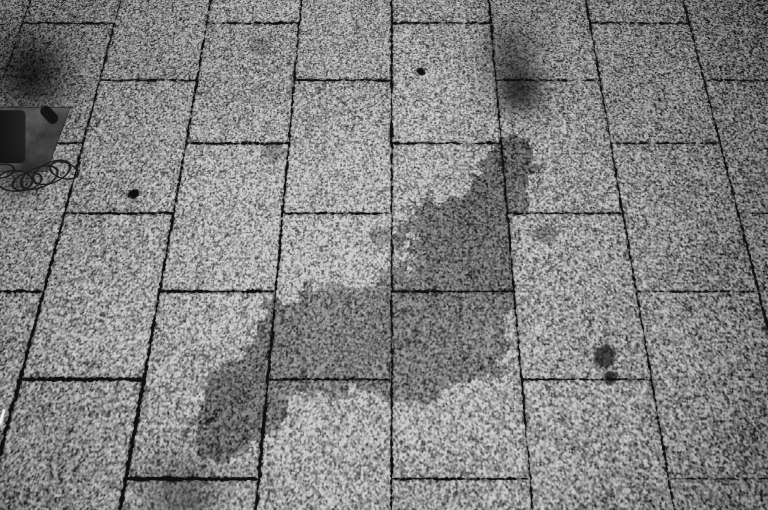
Give the GLSL for this texture, as a Shadertoy shader.

```glsl
// Speckled grey paving slabs in perspective, with a damp stain, dirt spots and a cable box.

const float JOINT_TONE = 0.06;
const float DAMP_LOSS = 0.21;

float hash(vec2 p) {
    vec3 q = fract(p.xyx * 0.1031);
    q += dot(q, q.yzx + 33.33);
    return fract((q.x + q.y) * q.z);
}

float noise(vec2 p) {
    vec2 i = floor(p), f = fract(p);
    f = f * f * (3.0 - 2.0 * f);
    return mix(mix(hash(i), hash(i + vec2(1, 0)), f.x),
               mix(hash(i + vec2(0, 1)), hash(i + vec2(1, 1)), f.x), f.y);
}

float fbm(vec2 p) {
    float sum = 0.0, amp = 0.5;
    for (int i = 0; i < 4; i++) {
        sum += amp * noise(p);
        p = p * 2.1 + 17.3;
        amp *= 0.5;
    }
    return sum / 0.9375;
}

float capsule(vec2 p, vec2 a, vec2 b, float radius) {
    vec2 d = b - a;
    float t = clamp(dot(p - a, d) / dot(d, d), 0.0, 1.0);
    return length(p - a - d * t) - radius;
}

float box(vec2 p, vec2 halfSize) {
    vec2 d = abs(p) - halfSize;
    return length(max(d, 0.0)) + min(max(d.x, d.y), 0.0);
}

float glow(vec2 p, vec2 centre, float radius) {
    vec2 d = (p - centre) / radius;
    return exp(-dot(d, d));
}

float cover(float dist, float aa) {
    return 1.0 - smoothstep(-aa, aa, dist);
}

// Ground coordinates: x counts columns, y counts slabs away from the top, z is the column width
vec3 ground(vec2 p) {
    float width = 0.2695 - 0.084 * p.y;
    float x = p.x - 0.768;
    float stretch = x > 0.0 ? 1.027 : mix(0.988, 0.955, p.y);
    return vec3(x / (width * stretch), 10.565 - 2.0 / width, width);
}

// Distance to the nearest joint, less its ragged half width
float joints(vec2 p) {
    vec2 wobble = vec2(fbm(p * 90.0), fbm(p * 90.0 + 40.0)) - 0.5;
    vec3 g = ground(p + 0.004 * wobble);
    float row = g.y + 0.5 * mod(floor(g.x), 2.0);
    float across = abs(g.x - round(g.x)) * g.z;
    float down = abs(row - round(row)) * g.z * g.z / 0.168;
    float heavy = smoothstep(0.8, 0.05, p.y) * smoothstep(0.9, 0.3, p.x);
    float halfWidth = mix(0.0016, 0.0038, heavy) + 0.0030 * (fbm(p * 30.0) - 0.5);
    halfWidth += 0.0036 * (noise(p * 210.0) - 0.5);
    float fade = 0.0006 * smoothstep(0.8, 1.3, p.x);
    return min(across - halfWidth, down - halfWidth + fade);
}

// Damp patch running diagonally over the middle slabs
float damp(vec2 p) {
    float d = capsule(p, vec2(1.02, 0.675), vec2(0.918, 0.56), 0.045);
    d = min(d, capsule(p, vec2(0.905, 0.50), vec2(0.895, 0.346), 0.112));
    d = min(d, capsule(p, vec2(0.86, 0.336), vec2(0.586, 0.326), 0.108));
    d = min(d, capsule(p, vec2(0.55, 0.33), vec2(0.44, 0.16), 0.07));
    d += 0.10 * (fbm(p * 17.0) - 0.5) + 0.035 * (fbm(p * 75.0) - 0.5);
    float pastJoint = step(1.0, ground(p).x) * step(p.y, 0.585);
    return cover(d, 0.003) * (1.0 - 0.85 * pastJoint) * (0.85 + 0.3 * noise(p * 9.0));
}

// Small marks: centre, radius, strength
float dirt(vec2 p) {
    vec4 marks[8] = vec4[8](
        vec4(0.26, 0.62, 0.010, 0.9), vec4(0.825, 0.86, 0.008, 0.9),
        vec4(1.185, 0.30, 0.021, 0.6), vec4(1.20, 0.26, 0.012, 0.6),
        vec4(1.068, 0.54, 0.019, 0.25), vec4(0.51, 0.908, 0.018, 0.2),
        vec4(0.535, 0.70, 0.020, 0.25), vec4(0.745, 0.535, 0.022, 0.2));
    float ragged = 1.3 * (fbm(p * 90.0) - 0.5), sum = 0.0;
    for (int i = 0; i < 8; i++) {
        vec4 m = marks[i];
        float d = length(p - m.xy) / m.z - 1.0 + ragged;
        sum = max(sum, m.w * cover(d, 0.3));
    }
    return sum;
}

// Metal plate with a dark box, a knob and looped cables
float cableBox(float tone, vec2 p, float aa) {
    float plate = max(box(p - vec2(0.05, 0.727), vec2(0.10, 0.062)),
                      p.x - 0.137 + 0.37 * (0.79 - p.y));
    tone = mix(tone, 0.12, cover(abs(plate) - 0.0015, aa));
    tone = mix(tone, 0.15 + 0.3 * fbm(p * 35.0), cover(plate, aa));
    tone = mix(tone, 0.08 + 1.2 * max(p.x, 0.0), cover(box(p - vec2(0.01, 0.732), vec2(0.03, 0.042)) - 0.01, aa));
    tone = mix(tone, 0.08, cover(capsule(p, vec2(0.09, 0.782), vec2(0.103, 0.768), 0.011), aa));
    tone *= 1.0 - 0.5 * glow(p, vec2(0.04, 0.65), 0.04);
    for (int i = 0; i < 6; i++) {
        float k = float(i);
        vec2 d = p - vec2(0.005 + 0.024 * k, 0.635 + 0.04 * hash(vec2(k, 3.0)));
        d.y += 0.6 * (hash(vec2(k, 5.0)) - 0.5) * d.x;
        float ring = abs(length(d * vec2(0.7, 1.2)) - 0.014 - 0.012 * hash(vec2(k, 8.0)));
        tone = mix(tone, 0.10, cover(ring - 0.0016, aa));
    }
    return tone;
}

void mainImage(out vec4 fragColor, in vec2 fragCoord) {
    vec2 p = fragCoord / iResolution.y;
    float aa = 0.8 / iResolution.y;
    vec3 g = ground(p);

    // Stone: vignette, slab variation and grain that shrinks with distance
    vec2 slab = vec2(floor(g.x), floor(g.y + 0.5 * mod(floor(g.x), 2.0)));
    vec2 off = p - vec2(0.70, 0.42);
    float wet = damp(p);
    float tone = 0.675 - 0.37 * dot(off, off) + 0.03 * (hash(slab + 20.0) - 0.5);
    tone += 0.08 * (fbm(p * 6.0) - 0.5) - DAMP_LOSS * wet;
    vec2 grain = g.xy * vec2(58.0, 78.0);
    vec2 turned = mat2(0.8, 0.6, -0.6, 0.8) * grain * 1.3 + 60.0;
    float speckle = 0.5 * noise(grain + 90.0) + 0.5 * noise(turned) - 0.5;
    tone += (0.76 - 0.12 * wet) * (speckle - 0.6 * speckle * speckle);

    // Soft soot and crisp dirt
    float soot = 0.75 * glow(p, vec2(0.06, 0.855), 0.075) + 0.65 * glow(p, vec2(1.02, 0.82), 0.045)
               + 0.4 * glow(p, vec2(1.0, 0.90), 0.06) + 0.4 * glow(p, vec2(0.36, 0.03), 0.07);
    tone = clamp(tone, 0.1, 0.8) * (1.0 - min(soot, 0.8)) * (1.0 - dirt(p));

    // Joints with a narrow shaded rim
    float joint = joints(p);
    tone *= 1.0 - 0.2 * cover(joint - 0.002, 0.003);
    tone = mix(tone, JOINT_TONE, cover(joint, aa));

    tone = cableBox(tone, p, aa);
    tone = mix(tone, 0.92, cover(capsule(p, vec2(0.0, 0.17), vec2(0.008, 0.195), 0.003), aa));
    fragColor = vec4(vec3(clamp(tone, 0.0, 1.0)), 1.0);
}
```
